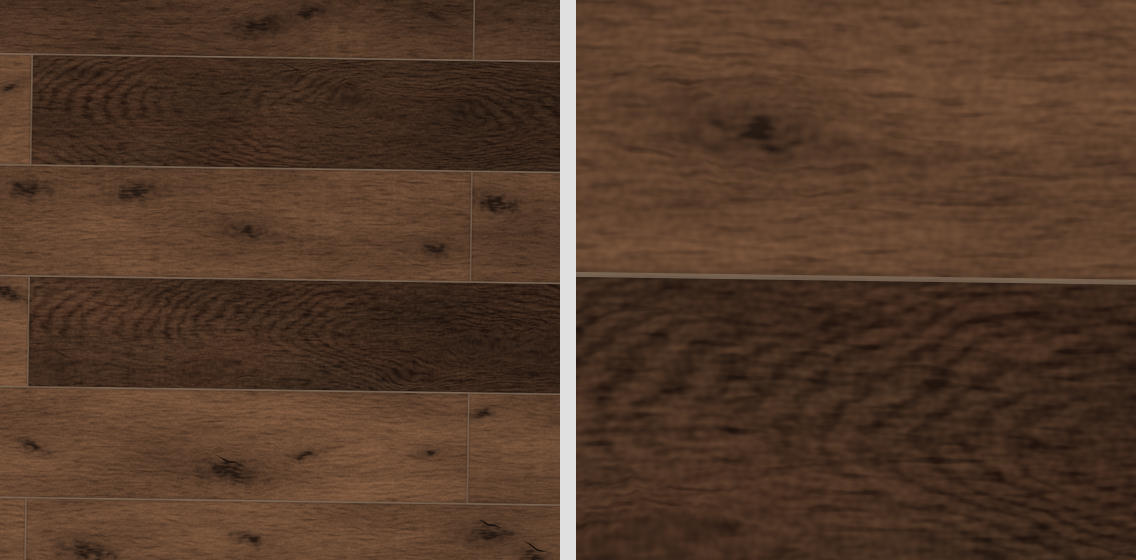
Left: the whole. Right: its middle third, enlarged.
Reproduce this texture procedurally as a WebGL 1 fragment shader.

```glsl
precision highp float;
// Dark oak floor: wide staggered planks, turned slightly, with thin pale joints.
// Each plank gets its own tone and seed; warped gradient noise and nested rings
// make the grain, while scattered soft ellipses make knots with fine cracks.

uniform vec2 u_resolution;

const float TILT = 0.014;
const float PLANK_WIDTH = 0.198;
const float PLANK_LENGTH = 1.576;
const float FIRST_SEAM = 0.112;
const float JOINT_HALF_WIDTH = 0.0015;
const vec3 DARK_WOOD = vec3(0.20, 0.13, 0.09);
const vec3 LIGHT_WOOD = vec3(0.43, 0.30, 0.21);
const vec3 KNOT_COLOR = vec3(0.12, 0.08, 0.06);
const vec3 JOINT_COLOR = vec3(0.49, 0.41, 0.34);

float hash(vec2 p) {
  return fract(sin(dot(p, vec2(127.1, 311.7))) * 43758.55);
}

vec2 gradient(vec2 cell) {
  float angle = 6.2832 * hash(cell);
  return vec2(cos(angle), sin(angle));
}

// Gradient noise, roughly -0.7 to 0.7
float noise(vec2 p) {
  vec2 i = floor(p), f = fract(p);
  vec2 u = f * f * f * (f * (f * 6.0 - 15.0) + 10.0);
  vec2 e = vec2(1.0, 0.0);
  float low = mix(dot(gradient(i), f), dot(gradient(i + e), f - e), u.x);
  float high = mix(dot(gradient(i + e.yx), f - e.yx),
                   dot(gradient(i + 1.0), f - 1.0), u.x);
  return mix(low, high, u.y);
}

float fbm(vec2 p) {
  return noise(p) + 0.5 * noise(p * 2.1 + 7.3) + 0.25 * noise(p * 4.3 + 3.1);
}

// Coverage of a line of given half width at distance d
float lineMask(float d, float halfWidth, float pixel) {
  return clamp((halfWidth - d) / pixel + 0.5, 0.0, 1.0);
}

// Knots and cracks: x = knot darkness, y = crack, z = sideways bend of the grain
vec3 knots(vec2 p, vec2 id, float pixel) {
  vec3 result = vec3(0.0);
  for (int i = 0; i < 9; i++) {
    vec2 key = id * 7.0 + float(i) * vec2(3.7, 1.9);
    float present = step(0.25, hash(key + 5.0));
    vec2 center = vec2((float(i) + 0.15 + 0.7 * hash(key)) / 9.0 * PLANK_LENGTH,
                       PLANK_WIDTH * mix(0.14, 0.86, hash(key + 2.0)));
    vec2 d = p - center;
    d.y += 0.6 * (hash(key + 4.0) - 0.4) * d.x;
    vec2 size = mix(0.5, 1.7, hash(key + 3.0)) * vec2(0.025, 0.010);
    vec2 q = d / size + 0.9 * vec2(fbm(p * 45.0), fbm(p * 45.0 + 20.0));
    float ragged = 0.85 + 1.4 * noise(p * vec2(70.0, 230.0));
    float halo = exp(-0.22 * dot(q, q));
    result.x += present * (0.7 * exp(-1.2 * dot(q, q)) * ragged + 0.22 * halo);
    result.z -= present * d.y * 0.65 * halo;
    float wave = d.y - 0.018 + 0.25 * d.x + 0.008 * noise(vec2(p.x * 50.0, key.x));
    float taper = 1.0 - smoothstep(0.005, 0.032, abs(d.x));
    float cracked = present * step(0.7, hash(key + 8.0));
    result.y += cracked * taper * lineMask(abs(wave), 0.0015 * taper, pixel);
  }
  return clamp(result, -1.0, 1.0);
}

// Cathedral figure: warped, elongated rings drawn as narrow dark bands
float figure(vec2 p, vec2 center, float stretch) {
  vec2 d = (p - center) * vec2(stretch, 1.0);
  d.y += 0.03 * fbm(p * vec2(3.5, 9.0));
  float radius = length(d) + 0.003 * fbm(p * vec2(28.0, 70.0));
  radius += 0.012 * noise(p * vec2(4.0, 7.0) + 5.0);
  return pow(0.5 + 0.5 * sin(radius * 850.0), 2.0);
}

// Planks in the odd rows above the first are dark, the others lighter
float darkPlank(vec2 id) {
  return mod(id.y, 2.0) * step(0.5, id.y) * step(-0.5, id.x);
}

float plankTone(vec2 id, float dark, float along) {
  float light = 0.95 - 0.09 * abs(id.y) + 0.08 * (hash(id + 11.0) - 0.5);
  light += 0.2 * mod(id.y, 2.0) * step(id.x, -0.5);
  return mix(light, 0.27 - 0.15 * along, dark);
}

vec3 woodColor(vec2 p, vec2 id, float pixel) {
  float dark = darkPlank(id);
  vec2 seed = 13.0 * vec2(hash(id), hash(id + 3.0));
  vec3 knot = knots(p, id, pixel);
  vec2 g = vec2(p.x, p.y + knot.z) + seed;
  g.y += 0.006 * noise(g * vec2(6.0, 10.0));

  // Grain layers, from broad clouds to fine pores
  float clouds = fbm(g * vec2(2.2, 10.0));
  float streaks = fbm(g * vec2(9.0, 90.0));
  float pores = noise(g * vec2(50.0, 250.0)) + 0.8 * noise(g * vec2(180.0, 230.0));
  float dashes = smoothstep(0.12, 0.42, noise(g * vec2(32.0, 190.0) + 40.0));
  float rays = max(noise(g * vec2(115.0, 13.0)), 0.0)
             * smoothstep(-0.1, 0.4, noise(g * vec2(5.0, 8.0) + 31.0));
  vec2 heart = vec2(0.58 + 0.3 * hash(id + 6.0), 0.5 * PLANK_WIDTH) + seed;
  float rings = figure(g, heart, mix(0.08, 0.25, dark));
  float patches = smoothstep(-0.3, 0.3, noise(g * vec2(4.0, 11.0) + 9.0));

  float tone = plankTone(id, dark, p.x) + mix(0.40, 0.25, dark) * clouds;
  tone += 0.20 * streaks + mix(0.25, 0.30, dark) * pores;
  tone += 0.20 * rays * (1.0 - dark) + (0.12 - dashes) * 0.22;
  tone -= (rings - 0.35) * patches * mix(0.14, 0.32, dark);
  vec3 color = mix(DARK_WOOD, LIGHT_WOOD, clamp(tone, -0.3, 1.35));
  color.r += 0.016 * dark * noise(g * vec2(5.0, 16.0) + 17.0);
  color = mix(color, KNOT_COLOR, clamp(knot.x, 0.0, 0.88) * mix(1.0, 0.4, dark));
  return mix(color, KNOT_COLOR * 0.7, knot.y * (1.0 - 0.6 * dark));
}

void main() {
  float pixel = 1.0 / u_resolution.y;
  vec2 uv = gl_FragCoord.xy * pixel;

  // Turned floor coordinates and staggered plank cells
  vec2 floorPos = uv + TILT * vec2(-uv.y, uv.x);
  float across = (floorPos.y - FIRST_SEAM) / PLANK_WIDTH;
  float row = floor(across);
  float along = (floorPos.x - mix(0.833, 0.045, mod(row, 2.0))) / PLANK_LENGTH;
  vec2 id = vec2(floor(along), row);
  vec2 plankSize = vec2(PLANK_LENGTH, PLANK_WIDTH);
  vec2 cell = fract(vec2(along, across));
  vec3 color = woodColor(cell * plankSize, id, pixel);

  // Soft light falling off to the right and the top
  color *= 1.02 - 0.13 * smoothstep(0.55, 1.1, uv.x)
         - 0.06 * smoothstep(0.65, 1.05, uv.y);

  // Joints of uneven strength with a faint shadow beside them
  vec2 edge = (0.5 - abs(cell - 0.5)) * plankSize;
  color *= 0.86 + 0.14 * smoothstep(0.001, 0.006, min(edge.x, edge.y));
  float joint = max(0.75 * lineMask(edge.x, JOINT_HALF_WIDTH, pixel),
                    0.92 * lineMask(edge.y, JOINT_HALF_WIDTH, pixel));
  joint *= 0.93 + 0.25 * noise(floorPos * vec2(14.0, 14.0));
  gl_FragColor = vec4(mix(color, JOINT_COLOR, joint), 1.0);
}
```
